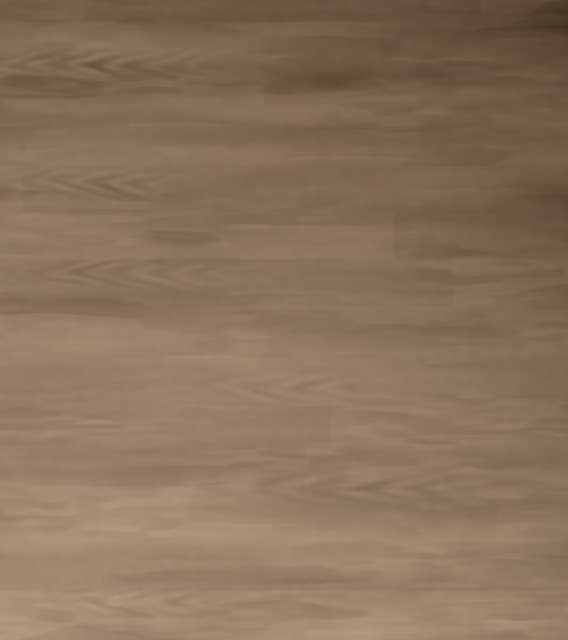
Write a WebGL 2 fragment shader that draws this texture.

```glsl
#version 300 es
precision highp float;

uniform vec2 u_resolution;
out vec4 fragColor;

const vec3 DARK_WOOD = vec3(0.43, 0.347, 0.267);
const vec3 PALE_WOOD = vec3(0.65, 0.55, 0.45);
const float TAU = 6.2831853;

float hash(vec2 p) {
    vec3 q = fract(p.xyx * vec3(0.1031, 0.1030, 0.0973));
    q += dot(q, q.yzx + 33.33);
    return fract((q.x + q.y) * q.z);
}

// Cellular noise whose cell values blend softly into each other
float softCells(vec2 p, float sharpness) {
    vec2 cell = floor(p);
    float total = 0.0;
    float weights = 0.0;
    for (int j = -1; j <= 1; j++) {
        for (int i = -1; i <= 1; i++) {
            vec2 id = cell + vec2(i, j);
            vec2 jitter = 0.2 + 0.6 * vec2(hash(id + 17.3), hash(id + 71.9));
            vec2 d = id + jitter - p;
            float w = exp(-sharpness * dot(d, d));
            total += w * hash(id + 5.7);
            weights += w;
        }
    }
    return total / weights;
}

// Random tone of the board at x in one row, with soft board ends
float boardTone(float row, float x, float boardLength) {
    float u = x / boardLength + 7.0 * hash(vec2(row, 3.0));
    float board = floor(u);
    float joint = smoothstep(0.0, 0.012, fract(u));
    return mix(hash(vec2(board - 1.0, row)), hash(vec2(board, row)), joint);
}

float floorTone(vec2 p, float rowHeight, float boardLength) {
    float v = p.y / rowHeight + 20.0;
    float row = floor(v);
    float seam = smoothstep(0.0, 0.08, fract(v));
    return mix(boardTone(row - 1.0, p.x, boardLength),
               boardTone(row, p.x, boardLength), seam);
}

// Scattered grain lines: crisp on one side, fading out on the other
float grainLine(vec2 p, vec2 cellSize, float share, float seed) {
    vec2 u = p / cellSize;
    float row = floor(u.y);
    u.x += 5.0 * hash(vec2(row, seed));
    vec2 id = vec2(floor(u.x), row) + seed;
    vec2 f = fract(u);
    float flip = hash(id + 3.1) < 0.5 ? -1.0 : 1.0;
    float d = flip * (f.y - mix(0.42, 0.58, hash(id + 8.4)));
    float profile = smoothstep(-0.06, 0.05, d) * exp(-9.0 * max(d, 0.0));
    float start = mix(0.02, 0.35, hash(id + 14.2));
    float ends = smoothstep(start, start + 0.15, f.x) * smoothstep(1.0, 0.55, f.x);
    float present = step(hash(id + 21.6), share);
    float tone = hash(id + 33.8) < 0.5 ? -1.0 : 1.0;
    return tone * present * profile * ends;
}

// Nested pointed arches lying on their side, fading out from the centre
float archFigure(vec2 q, vec2 size, float spacing, float phase) {
    float arm = sqrt(q.y * q.y + 0.000012);
    float wave = sin(TAU * (q.x - 4.2 * arm) / spacing + phase);
    vec2 fade = q / size;
    return wave * exp(-dot(fade, fade));
}

float allArches(vec2 p, float rowStep, float width) {
    float sum = 0.0;
    for (int i = 0; i < 6; i++) {
        float row = float(i);
        float pick = hash(vec2(row, 41.0));
        vec2 centre = vec2(width * mix(0.16, 0.75, pick),
                           rowStep * (row + 0.15 + 0.25 * hash(vec2(row, 9.0))));
        vec2 size = vec2(mix(0.10, 0.19, hash(vec2(row, 23.0))), 0.018);
        sum += archFigure(p - centre, size, mix(0.06, 0.09, pick), TAU * pick);
    }
    return sum;
}

void main() {
    vec2 screen = gl_FragCoord.xy / u_resolution;
    vec2 p = gl_FragCoord.xy / u_resolution.y;
    float width = u_resolution.x / u_resolution.y;

    // Gentle waviness of the grain, with a small ragged part
    vec2 g = p;
    g.y += 0.003 * sin(5.0 * p.x + 9.0 * p.y) + 0.0015 * sin(17.0 * p.x - 31.0 * p.y);
    g.y += 0.008 * (softCells(p * vec2(6.0, 16.0), 4.0) - 0.5);
    g.y += 0.005 * (softCells(p * vec2(28.0, 40.0) + 7.0, 4.0) - 0.5);

    // Light falls off towards the upper right
    vec2 c = screen - 0.5;
    float shade = 0.59 - 0.94 * c.y - 0.50 * c.x - 0.45 * dot(c, c);

    // Boards and broad soft streaks
    shade += 0.16 * (floorTone(p, 0.074, 0.62) - 0.5);
    shade += 0.40 * (softCells(g * vec2(2.6, 22.0) + 11.0, 3.5) - 0.5);
    shade += 0.16 * (softCells(g * vec2(5.0, 52.0) + 37.0, 4.0) - 0.5);

    // Fine grain gathers in patches and leaves calm areas between
    float patches = smoothstep(0.45, 0.75, softCells(p * vec2(3.5, 13.0) + 91.0, 5.0));
    float fine = softCells(g * vec2(17.0, 105.0) + 83.0, 6.0) - 0.5;
    shade += (0.07 + 0.20 * patches) * fine;
    shade += 0.17 * grainLine(g, vec2(0.31, 0.052), 0.40, 4.0);
    shade += 0.12 * grainLine(g + 0.37, vec2(0.19, 0.034), 0.28, 19.0);

    // Sparse dark smears
    float smear = softCells(g * vec2(5.0, 34.0) + 131.0, 8.0);
    shade -= 0.18 * smoothstep(0.72, 0.93, smear);

    // Arched grain, broken up by short streaks
    float breakup = 0.2 + 1.6 * softCells(g * vec2(16.0, 64.0) + 53.0, 5.0);
    shade += 0.15 * breakup * allArches(g, 0.172, width);

    // Faint mottling
    shade += 0.07 * (softCells(p * vec2(75.0, 95.0), 4.0) - 0.5);
    float drift = softCells(p * vec2(2.5, 5.0) + 61.0, 3.0) - 0.5;
    vec3 colour = mix(DARK_WOOD, PALE_WOOD, shade) + drift * vec3(0.010, -0.006, 0.008);
    fragColor = vec4(clamp(colour, 0.0, 1.0), 1.0);
}
```
